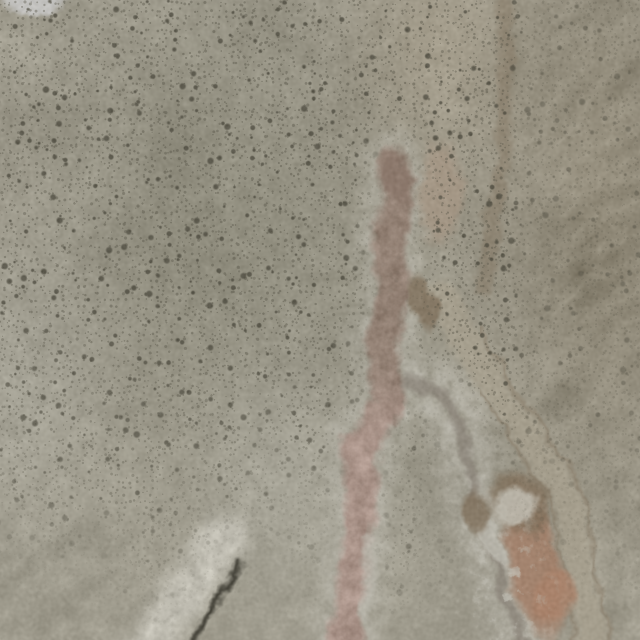
Give the GLSL for this texture, as a three.js fragment shader.

```glsl
varying vec2 vUv;

vec2 hash2(vec2 p) {
  vec3 q = fract(p.xyx * vec3(.1031, .103, .0973));
  q += dot(q, q.yzx + 33.33);
  return fract((q.xx + q.yz) * q.zy);
}

float corner(vec2 cell, vec2 f, vec2 o) {
  return dot(hash2(cell + o) * 2. - 1., f - o);
}

float gradientNoise(vec2 p) {
  vec2 cell = floor(p), f = fract(p), e = vec2(0, 1);
  vec2 u = f * f * (3. - 2. * f);
  return mix(mix(corner(cell, f, e.xx), corner(cell, f, e.yx), u.x),
    mix(corner(cell, f, e.xy), corner(cell, f, e.yy), u.x), u.y);
}

float fbm(vec2 p) {
  float sum = 0., gain = 1.;
  for (int i = 0; i < 4; i++) {
    sum += gain * gradientNoise(p);
    p = mat2(1.6, 1.2, -1.2, 1.6) * p + 17.3;
    gain *= .55;
  }
  return sum;
}

vec2 turn(vec2 p, float angle) {
  float c = cos(angle), s = sin(angle);
  return vec2(c * p.x + s * p.y, c * p.y - s * p.x);
}

// Distance to the line from ab.xy to ab.zw
float line(vec2 p, vec4 ab) {
  vec2 d = ab.zw - ab.xy, q = p - ab.xy;
  return length(q - d * clamp(dot(q, d) / dot(d, d), 0., 1.));
}

float band(float d, float width, float soft) {
  return 1. - smoothstep(width - soft, width + soft, d);
}

// Soft regional tone; area holds center and radius
vec3 glow(vec3 base, vec2 p, vec4 area, vec3 tone) {
  vec2 q = (p - area.xy) / area.zw;
  return mix(base, tone, .8 * exp(-dot(q, q)));
}

// Tilted oval stain; area holds center and radius
vec3 stain(vec3 base, vec2 p, vec4 area, float angle, vec3 tone) {
  float d = length(turn(p - area.xy, angle) / area.zw);
  return mix(base, tone, .8 * band(d, 1., .28));
}

// One randomly sized dot in some cells of a grid
float speckles(vec2 p, float scale, float density) {
  vec2 q = p * scale, cell = floor(q), pick = hash2(cell + 71.);
  float d = length(q - cell - mix(vec2(.25), vec2(.75), hash2(cell)));
  return step(pick.x, density) * band(d, mix(.1, .24, pick.y), .1);
}

float mainChannel(vec2 p) {
  float d = line(p, vec4(.612, .745, .624, .69));
  d = min(d, line(p, vec4(.624, .69, .607, .61)));
  d = min(d, line(p, vec4(.607, .61, .617, .54)));
  d = min(d, line(p, vec4(.617, .54, .596, .47)));
  d = min(d, line(p, vec4(.596, .47, .607, .37)));
  d = min(d, line(p, vec4(.607, .37, .566, .31)));
  d = min(d, line(p, vec4(.566, .31, .562, .19)));
  return min(d, line(p, vec4(.562, .19, .535, -.02)));
}

float sideChannel(vec2 p) {
  float d = line(p, vec4(.635, .405, .69, .385));
  d = min(d, line(p, vec4(.69, .385, .725, .32)));
  d = min(d, line(p, vec4(.725, .32, .745, .22)));
  return min(d, line(p, vec4(.745, .22, .82, -.02)));
}

float upperTrack(vec2 p) {
  float d = line(p, vec4(.79, 1.02, .79, .78));
  return min(d, line(p, vec4(.79, .78, .757, .55)));
}

float lowerTrack(vec2 p) {
  float d = line(p, vec4(.69, .54, .75, .43));
  d = min(d, line(p, vec4(.75, .43, .89, .22)));
  return min(d, line(p, vec4(.89, .22, .927, -.02)));
}

void main() {
  vec2 p = vUv, w = p + .016 * vec2(fbm(p * 22.), fbm(p * 22. + 40.));
  float mottle = fbm(p * 38.), broad = fbm(p * 6.);
  vec3 pale = vec3(.74, .73, .69), mauve = vec3(.56, .48, .43);
  vec3 brown = vec3(.5, .44, .36), rust = vec3(.64, .49, .4);
  vec3 sand = vec3(.66, .63, .56), shrub = vec3(.33, .32, .27);

  // Regional ground tones
  vec3 c = vec3(.62, .605, .55);
  c = glow(c, w, vec4(.36, .64, .27, .38), vec3(.555, .545, .485));
  c = glow(c, w, vec4(.69, .93, .13, .2), sand);
  c = glow(c, w, vec4(.95, .68, .17, .45), vec3(.54, .51, .44));
  c = glow(c, w, vec4(.02, .4, .14, .2), vec3(.67, .66, .61));
  c = glow(c, w, vec4(.44, .24, .12, .18), vec3(.68, .67, .62));
  c += .05 * broad + .045 * mottle;

  // Slanted rills on the outer slopes
  float slopes = smoothstep(.79, .88, p.x) + band(p.x + p.y, .32, .2);
  slopes += smoothstep(.75, 1., p.y - .6 * p.x);
  float rill = gradientNoise(turn(w, .65) * vec2(7, 24));
  c += .13 * slopes * (.18 - abs(rill));

  // Pale valley floor and tracks
  float river = mainChannel(w), side = sideChannel(w), lane = lowerTrack(w);
  float valley = band(min(river, side), .045, .03);
  c = mix(c, pale, valley * clamp(.48 + .6 * mottle, 0., .9));
  c = stain(c, w, vec4(.69, .7, .033, .075), 0., vec3(.65, .59, .52));
  c = mix(c, brown, .4 * band(upperTrack(w), .012, .008));
  c = mix(c, sand, .75 * band(lane, .022, .01));
  float rut = band(abs(lane - .025), .003, .004) * step(.75, p.x);
  c = mix(c, brown, .4 * rut);

  // Stained stream beds
  vec3 bed = mix(vec3(.66, .56, .52), mauve, smoothstep(.3, .45, p.y));
  c = mix(c, bed + .12 * mottle, .85 * band(river, .025, .009));
  float thread = line(w, vec4(.58, .16, .575, .03));
  c = mix(c, pale, .6 * band(thread, .008, .006));
  c = mix(c, vec3(.52, .49, .45), .65 * band(side, .009, .007));
  c = stain(c, w, vec4(.661, .525, .019, .043), .35, brown);
  c = stain(c, w, vec4(.618, .72, .02, .042), .1, mauve * .96);

  // Basins at the lower right
  c = stain(c, w, vec4(.835, .12, .038, .12), .2, rust);
  c = stain(c, w, vec4(.813, .215, .043, .05), .5, brown);
  c = stain(c, w, vec4(.803, .207, .032, .027), .5, pale * 1.04);
  c = stain(c, w, vec4(.767, .16, .014, .05), .45, pale);
  c = stain(c, w, vec4(.746, .198, .021, .034), .1, brown);
  c = stain(c, w, vec4(.868, .065, .03, .04), 0., rust * 1.04);
  vec3 salt = mix(c, pale, smoothstep(.1, .4, mottle));
  c = glow(c, w, vec4(.79, .08, .06, .1), salt);

  // Bright ridge, its dark cleft and the pale corner
  float ridge = line(w, vec4(.35, .16, .22, -.03));
  c = mix(c, pale * 1.05 + .1 * mottle, .85 * band(ridge, .036, .026));
  float cleft = line(w, vec4(.38, .125, .305, 0));
  c = mix(c, shrub * .7, .85 * band(cleft, .005, .005));
  c = stain(c, w, vec4(.05, 1, .045, .018), 0., vec3(.8));

  // Scattered shrubs and fine grain
  float cover = (1. - .9 * valley) * smoothstep(-.05, .5, p.y + .2 * broad);
  cover *= 1. - .45 * smoothstep(.78, .84, p.x);
  float fine = max(speckles(p, 95., .55), speckles(turn(p, .6), 120., .45));
  float large = max(speckles(turn(p, .3), 48., .13), speckles(turn(p, 1.1), 62., .15));
  c = mix(c, shrub, .4 * cover * fine);
  c = mix(c, shrub * .9, .75 * cover * large);
  c += .05 * gradientNoise(p * 150.);
  gl_FragColor = vec4(clamp(c, 0., 1.), 1);
}
```
